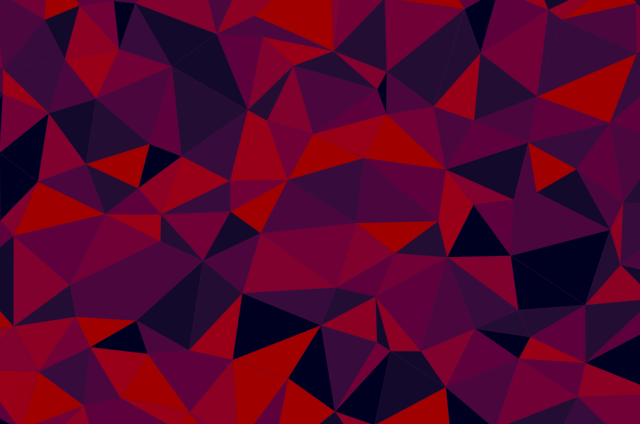
Reproduce this background procedurally as a WebGL 1 fragment shader.

```glsl
precision highp float;
// Low-poly mosaic of flat triangles, from navy through plum to red.
// Grid vertices are jittered, each quad is split along its Delaunay diagonal,
// and the triangles around a pixel are blended by their edge coverage.

uniform vec2 u_resolution;

vec2 hash2(vec2 p) {
  vec3 q = fract(vec3(p.xyx) * vec3(0.1031, 0.1030, 0.0973));
  q += dot(q, q.yzx + 33.33);
  return fract((q.xx + q.yz) * q.zy);
}

float cross2(vec2 a, vec2 b) {
  return a.x * b.y - a.y * b.x;
}

// Jitter below half a cell keeps every quad free of self-crossing
vec2 vertex(vec2 cell) {
  return cell + 0.84 * (hash2(cell + 41.0) - 0.5);
}

// Signed distance to the line through a and b, negative on its left
float edgeDistance(vec2 p, vec2 a, vec2 b) {
  return cross2(p - a, normalize(b - a));
}

// Signed distance to a counter-clockwise triangle, negative inside
float triangleDistance(vec2 p, vec2 a, vec2 b, vec2 c) {
  return max(edgeDistance(p, a, b),
             max(edgeDistance(p, b, c), edgeDistance(p, c, a)));
}

// Eleven flat tones; the thresholds set the share of each
vec3 palette(float t) {
  vec3 color = vec3(0.0, 0.0, 0.13);
  color = mix(color, vec3(0.07, 0.035, 0.17), step(0.08, t));
  color = mix(color, vec3(0.14, 0.05, 0.20), step(0.17, t));
  color = mix(color, vec3(0.215, 0.045, 0.23), step(0.28, t));
  color = mix(color, vec3(0.29, 0.025, 0.24), step(0.38, t));
  color = mix(color, vec3(0.37, 0.0, 0.23), step(0.50, t));
  color = mix(color, vec3(0.44, 0.0, 0.21), step(0.60, t));
  color = mix(color, vec3(0.50, 0.0, 0.18), step(0.71, t));
  color = mix(color, vec3(0.55, 0.0, 0.14), step(0.77, t));
  color = mix(color, vec3(0.60, 0.0, 0.09), step(0.84, t));
  return mix(color, vec3(0.63, 0.0, 0.0), step(0.925, t));
}

// Additive sequence plus noise spreads the tones evenly over the plane
float toneOf(vec2 cell, float second) {
  float noise = hash2(cell + 17.0 + 90.0 * second).x;
  return fract(dot(cell, vec2(0.7549, 0.5698)) + 0.38 * second + 0.5 * noise);
}

void main() {
  float cellsHigh = 7.6;
  float pixel = cellsHigh / u_resolution.y;
  vec2 p = gl_FragCoord.xy * pixel;
  p = mat2(0.89, 0.456, -0.456, 0.89) * p + 20.0;

  vec3 sum = vec3(0.0);
  float weight = 0.0;
  float depth = 0.0;

  for (int j = -1; j <= 1; j++) {
    for (int i = -1; i <= 1; i++) {
      vec2 cell = floor(p) + vec2(float(i), float(j));
      vec2 a = vertex(cell);
      vec2 b = vertex(cell + vec2(1.0, 0.0));
      vec2 c = vertex(cell + vec2(1.0, 1.0));
      vec2 d = vertex(cell + vec2(0.0, 1.0));

      // Cut between the corners whose angles add up to more than half a turn
      float sineOfSum = cross2(b - a, d - a) * dot(d - c, b - c)
                      + dot(b - a, d - a) * cross2(d - c, b - c);
      if (sineOfSum > 0.0) {
        vec2 first = a;
        a = b;
        b = c;
        c = d;
        d = first;
      }

      float d1 = triangleDistance(p, a, b, c);
      float d2 = triangleDistance(p, a, c, d);
      float cover1 = clamp(0.5 - d1 / pixel, 0.0, 1.0);
      float cover2 = clamp(0.5 - d2 / pixel, 0.0, 1.0);
      sum += cover1 * palette(toneOf(cell, 0.0));
      sum += cover2 * palette(toneOf(cell, 1.0));
      weight += cover1 + cover2;
      depth = max(depth, max(-d1, -d2));
    }
  }

  // Faint plum seam along the edges
  vec3 color = sum / max(weight, 0.001);
  float seam = 1.0 - smoothstep(0.0, 0.018, depth);
  color = mix(color, vec3(0.30, 0.05, 0.25), 0.3 * seam);
  gl_FragColor = vec4(color, 1.0);
}
```
